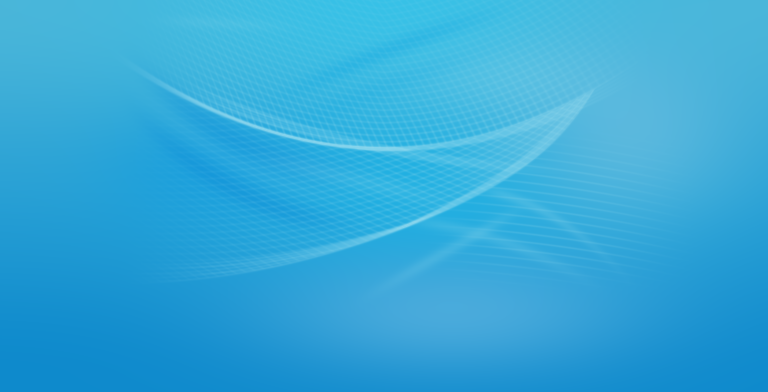
Give the GLSL for this background, as a WebGL 1 fragment shader.

```glsl
precision highp float;
// Blue abstract background: soft glows under two sweeping veils of fine woven lines.
uniform vec2 u_resolution;

// Soft elliptical spot of light
float glow(vec2 p, vec2 center, vec2 radius) {
  vec2 d = (p - center) / radius;
  return exp(-dot(d, d));
}

// Soft stroke around zero distance
float stroke(float d, float width) {
  return exp(-d * d / (width * width));
}

// Evenly repeated thin threads along a field
float threads(float field) {
  return pow(0.5 + 0.5 * cos(6.28318 * field), 3.0);
}

// Window that fades in and out along one axis
float span(float x, float a, float b, float c, float d) {
  return smoothstep(a, b, x) * (1.0 - smoothstep(c, d, x));
}

// Lower rim of the upper veil
float bowl(float x) {
  return 0.622 + 2.0 * (x - 0.5) * (x - 0.5);
}

// Lower rim of the lower veil, turning steep on the right
float sail(float x) {
  float t = max(x - 0.15, 0.0);
  return 0.277 + t * t + 30.0 * pow(t, 12.0);
}

// Vertical gradient with broad coloured glows
vec3 backdrop(vec2 p) {
  vec3 c = mix(vec3(0.055, 0.54, 0.80), vec3(0.15, 0.62, 0.83), smoothstep(0.05, 0.55, p.y));
  c = mix(c, vec3(0.29, 0.71, 0.85), smoothstep(0.4, 1.0, p.y));
  c = mix(c, vec3(0.10, 0.69, 0.89), 0.9 * glow(p, vec2(0.55, 0.52), vec2(0.28, 0.26)));
  c = mix(c, vec3(0.20, 0.76, 0.91), 0.9 * glow(p, vec2(0.50, 1.0), vec2(0.28, 0.26)));
  c = mix(c, vec3(0.38, 0.73, 0.87), 0.85 * glow(p, vec2(0.82, 0.66), vec2(0.15, 0.24)));
  c = mix(c, vec3(0.34, 0.69, 0.87), 0.8 * glow(p, vec2(0.59, 0.20), vec2(0.25, 0.16)));
  return mix(c, vec3(0.08, 0.61, 0.87), 0.65 * glow(p, vec2(0.28, 0.57), vec2(0.13, 0.15)));
}

void main() {
  vec2 p = gl_FragCoord.xy / u_resolution;
  float x = p.x;
  float y = p.y;
  float aspect = u_resolution.x / u_resolution.y;
  vec3 color = backdrop(p);
  vec3 deep = vec3(0.05, 0.55, 0.84);
  vec3 pale = vec3(0.56, 0.84, 0.92);

  float aboveBowl = y - bowl(x);
  float aboveSail = y - sail(x);
  float inBowl = smoothstep(-0.004, 0.004, aboveBowl);
  float inSail = smoothstep(-0.004, 0.004, aboveSail) * (1.0 - inBowl);

  // Broad silky folds, dark and light
  float left = 0.47 - x;
  float fold = y - 0.43 - 3.2 * left * left;
  float foldFade = span(x, 0.15, 0.27, 0.36, 0.50);
  color = mix(color, deep, 0.40 * stroke(fold, 0.03) * foldFade);
  color = mix(color, deep, 0.30 * stroke(fold - 0.13, 0.035) * foldFade);
  color = mix(color, pale, 0.08 * stroke(fold - 0.07, 0.025) * foldFade);
  color = mix(color, pale, 0.16 * stroke(y - 0.60 + 0.45 * (x - 0.33), 0.025) * span(x, 0.30, 0.42, 0.5, 0.62));
  float arc = y - 0.81 - 0.85 * (x - 0.43) + 0.6 * (x - 0.43) * (x - 0.43);
  float arcFade = span(x, 0.32, 0.46, 0.52, 0.70) * inBowl;
  color = mix(color, vec3(0.09, 0.67, 0.88), 0.5 * stroke(arc, 0.025) * arcFade);
  color = mix(color, vec3(0.09, 0.67, 0.88), 0.3 * stroke(arc + 0.09, 0.03) * arcFade);
  color = mix(color, pale, 0.25 * glow(p, vec2(0.66, 0.80), vec2(0.13, 0.10)));
  color = mix(color, pale, 0.12 * stroke(y - 0.945 + 0.1 * (x - 0.24), 0.015) * span(x, 0.18, 0.27, 0.3, 0.42));

  // Crossing beams below the veils
  float r = x - 0.64;
  color = mix(color, pale, 0.22 * stroke(y - 0.335 - 1.1 * (x - 0.56), 0.018) * span(x, 0.45, 0.57, 0.62, 0.70));
  color = mix(color, pale, 0.24 * stroke(y - 0.51 + 0.41 * r + 4.7 * r * r, 0.014) * span(x, 0.61, 0.66, 0.70, 0.84));
  color = mix(color, pale, 0.20 * stroke(y - 0.43 + 0.3 * (x - 0.56) + 2.0 * (x - 0.56) * (x - 0.56), 0.016)
    * span(x, 0.50, 0.58, 0.66, 0.80));

  // Fan of faint threads on the right
  float fan = pow(threads(46.0 * (y + 0.18 * r + 0.5 * r * r)), 2.0);
  float fanFade = span(x, 0.54, 0.68, 0.74, 0.92) * span(y, 0.25, 0.38, 0.54, 0.68);
  color = mix(color, pale, 0.20 * fan * fanFade * (1.0 - smoothstep(-0.004, 0.004, aboveSail) * step(x, 0.768)));

  // Woven threads of the upper veil
  float weave = threads(62.0 * aboveBowl / (1.0 + 0.8 * abs(x - 0.5)))
    + threads(105.0 * (x + 0.22 * aboveBowl + 0.25 * aboveBowl * aboveBowl));
  float bowlFade = inBowl * span(x, 0.17, 0.32, 0.66, 0.86) * (0.2 + 0.8 * exp(-aboveBowl * 6.0));
  color = mix(color, pale, bowlFade * (0.04 + 0.22 * weave));

  // Woven threads of the lower veil
  weave = threads(58.0 * (aboveSail + 0.15 * x)) + threads(58.0 * (y + 1.5 * x - 0.6 * x * x));
  float sailFade = inSail * span(x, 0.15, 0.36, 0.75, 0.80) * mix(0.55, 1.0, smoothstep(0.3, 0.6, x));
  color = mix(color, pale, sailFade * (0.02 + 0.17 * weave));
  color = mix(color, pale, 0.28 * inSail * smoothstep(0.52, 0.74, x));

  // Fine separate strands gathered along the rims
  float bowlSlope = length(vec2(1.0, 4.0 * (x - 0.5) / aspect));
  float t = max(x - 0.15, 0.0);
  float sailSlope = length(vec2(1.0, (2.0 * t + 360.0 * pow(t, 11.0)) / aspect));
  float strands = 0.0;
  for (int i = 0; i < 5; i++) {
    float k = float(i);
    float q = x - 0.5 - 0.003 * k;
    float rim = y - 0.624 + 0.002 * k - (2.0 - 0.05 * k) * q * q;
    strands += 0.30 * stroke(rim / bowlSlope, 0.0033) * span(x, 0.14, 0.27, 0.68, 0.85);
    rim = aboveSail - 0.005 * k * (0.3 + 6.0 * abs(x - 0.53));
    strands += 0.32 * stroke(rim / sailSlope, 0.0033) * span(x, 0.15, 0.45, 0.68, 0.79);
    rim = y - 0.556 - 0.012 * k * (x - 0.3) - (0.69 + 0.03 * k) * (0.78 - x) * (0.78 - x);
    strands += 0.24 * stroke(rim, 0.0033) * span(x, 0.22, 0.34, 0.55, 0.76);
  }
  color = mix(color, vec3(0.62, 0.87, 0.94), 0.75 * min(strands, 1.0));

  gl_FragColor = vec4(color, 1.0);
}
```
